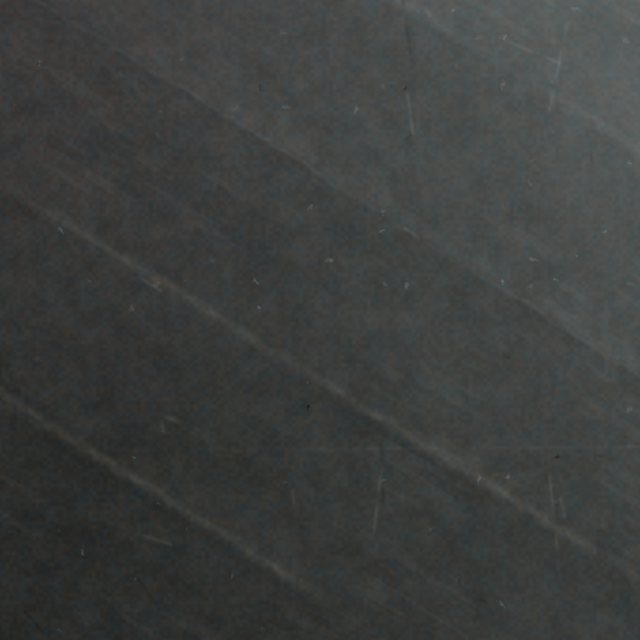
A WebGL 1 fragment shader for this texture:

```glsl
precision highp float;
uniform vec2 u_resolution;

#define SEAM_SLOPE 0.62
#define SEAM_SPACING 0.335
#define SEAM_GAIN 0.062
#define SCRATCHES 22
#define SCRATCH_GAIN 0.050
#define SPECK_CELLS 26.0
#define SPECK_GAIN 0.10
#define CLOUD_GAIN 0.050
#define MOTTLE_GAIN 0.044
#define GRAIN_GAIN 0.032
#define CHROMA_GAIN 0.024

float hash(vec2 p) {
  return fract(sin(dot(p, vec2(127.1, 311.7))) * 43758.5453);
}

float noise(vec2 p) {
  vec2 i = floor(p), f = fract(p);
  f = f * f * (3.0 - 2.0 * f);
  return mix(mix(hash(i), hash(i + vec2(1.0, 0.0)), f.x),
             mix(hash(i + vec2(0.0, 1.0)), hash(i + 1.0), f.x), f.y);
}

float fbm(vec2 p) {
  float sum = 0.0, gain = 0.5;
  for (int i = 0; i < 4; i++) {
    sum += gain * noise(p);
    p = mat2(1.6, 1.2, -1.2, 1.6) * p + 17.3;
    gain *= 0.5;
  }
  return sum / 0.9375;
}

float bell(float x, float width) {
  return exp(-x * x / (width * width));
}

float segmentDistance(vec2 p, vec2 a, vec2 b) {
  vec2 ab = b - a;
  return length(p - a - ab * clamp(dot(p - a, ab) / dot(ab, ab), 0.0, 1.0));
}

// Worn diagonal ridges: ragged crest, patchy haze around, dark groove below
vec3 seams(vec2 p) {
  vec3 warm = vec3(1.0, 0.90, 0.76), cool = vec3(0.95, 1.0, 1.0);
  vec3 sum = vec3(0.0);
  float norm = inversesqrt(1.0 + SEAM_SLOPE * SEAM_SLOPE);
  float ragged = 0.012 * (fbm(p * 38.0) - 0.5);
  float patches = smoothstep(0.3, 0.7, fbm(p * 9.0 + 4.0));
  for (int i = 0; i < 4; i++) {
    float k = float(i);
    float bow = 0.008 * (noise(vec2(p.x * 2.5, k * 7.0)) - 0.5);
    float d = (p.y + SEAM_SLOPE * p.x - 0.38 - k * SEAM_SPACING) * norm + bow;
    float wide = step(1.5, k) * step(k, 2.5);
    float wear = smoothstep(0.25, 0.7, fbm(vec2(p.x * 7.0 + 3.0, k * 9.0 + 2.0)));
    float chips = 0.35 + 1.2 * fbm(p * 60.0 + k);
    float fade = mix(1.0, 1.0 - smoothstep(0.38, 0.6, p.x), step(k, 0.5));
    float crest = bell(d + ragged, mix(0.0075, 0.012, wide)) * chips * mix(1.0, 0.45, wide);
    float edge = 0.5 * wide * bell(d + 0.014 + ragged, 0.004) * step(0.0, wear) * patches;
    float haze = 0.36 * bell(d - 0.018, 0.032) * patches;
    float groove = 0.22 * bell(d + 0.018, 0.007) * patches;
    sum += mix(warm, cool, smoothstep(0.5, 2.5, k)) * fade
         * ((0.15 + 0.85 * wear) * (crest + haze) + edge - groove);
  }
  return sum * SEAM_GAIN;
}

// Short broken scratches, plus one long nearly level one
float scratches(vec2 p) {
  float sum = 0.0;
  for (int i = 0; i < SCRATCHES; i++) {
    float k = float(i);
    vec2 center = vec2(hash(vec2(k, 1.0)), hash(vec2(k, 2.0)));
    float angle = -0.25 - 1.7 * hash(vec2(k, 3.0));
    float reach = mix(0.012, 0.085, pow(hash(vec2(k, 4.0)), 2.0));
    vec2 along = reach * vec2(cos(angle), sin(angle));
    float d = segmentDistance(p, center - along, center + along);
    float tone = mix(-0.6, 1.0, step(0.3, hash(vec2(k, 5.0))));
    sum += tone * bell(d, 0.003) * smoothstep(0.2, 0.8, noise(p * 45.0 + k));
  }
  float level = segmentDistance(p, vec2(0.18, 0.296), vec2(1.0, 0.302));
  return sum + 0.7 * bell(level, 0.003) * noise(p * 14.0);
}

// Sparse irregular grit: mostly pale flecks, a few dark pits
float specks(vec2 p) {
  vec2 cell = floor(p * SPECK_CELLS), local = fract(p * SPECK_CELLS);
  float pick = hash(cell + 41.0);
  vec2 offset = local - 0.35 - 0.3 * vec2(hash(cell + 5.0), hash(cell + 13.0));
  float turn = 6.2832 * hash(cell + 17.0);
  offset = mat2(cos(turn), sin(turn), -sin(turn), cos(turn)) * offset;
  float radius = mix(0.04, 0.13, hash(cell + 23.0));
  float lumpy = length(offset * vec2(0.7, 1.4)) + 0.16 * (noise(local * 12.0 + cell) - 0.5);
  float spot = 1.0 - smoothstep(radius * 0.2, radius + 0.05, lumpy);
  float strength = pow(hash(cell + 31.0), 3.0);
  return spot * strength * (step(0.75, pick) - 1.3 * step(pick, 0.03));
}

void main() {
  vec2 p = gl_FragCoord.xy / u_resolution.y;

  // Light falling off from the upper right
  float lit = clamp(0.5 * (p.x + p.y), 0.0, 1.0);
  float tone = 0.170 + 0.215 * pow(lit, 1.8);
  vec3 color = tone * mix(vec3(0.98, 1.02, 0.98), vec3(0.97, 1.02, 1.01), lit);
  color += vec3(0.012, -0.002, 0.003) * smoothstep(0.8, 0.0, length(p - vec2(0.0, 1.0)));

  // Cloudy stains and rubbed streaks, stretched along the ridges
  vec2 ridge = vec2(p.x - SEAM_SLOPE * p.y, p.y + SEAM_SLOPE * p.x);
  color += CLOUD_GAIN * (fbm(ridge * vec2(2.5, 7.0)) - 0.5);
  float rubbed = smoothstep(0.62, 0.85, noise(ridge * vec2(9.0, 70.0) + 5.0));
  color += 0.016 * rubbed * smoothstep(0.45, 0.7, noise(p * 6.0 + 9.0));
  color += MOTTLE_GAIN * (fbm(p * 36.0 + 8.0) - 0.5);

  color += seams(p);
  color += SCRATCH_GAIN * scratches(p) * vec3(1.0, 0.98, 0.92);
  color += SPECK_GAIN * specks(p);

  // Fine grain and slight colour blotches
  color += GRAIN_GAIN * (noise(p * 170.0) - 0.5);
  float blotch = noise(p * 85.0 + 31.0) - 0.5;
  color += CHROMA_GAIN * blotch * vec3(1.0, -0.1, -0.8);

  gl_FragColor = vec4(clamp(color, 0.0, 1.0), 1.0);
}
```
